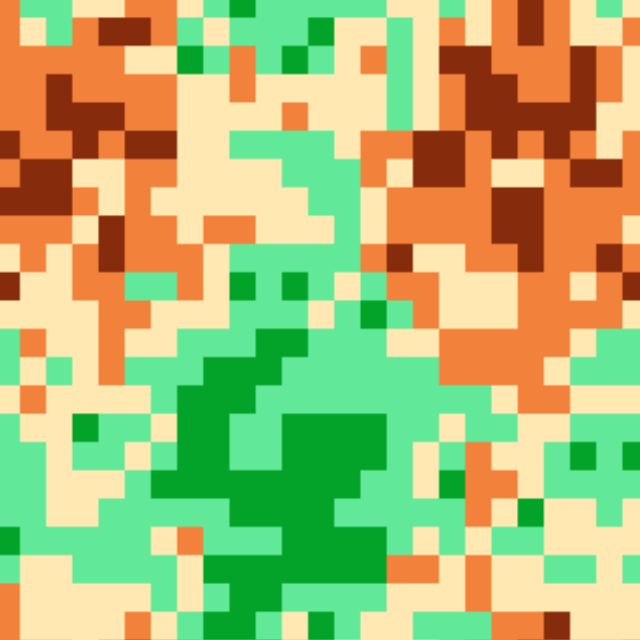
Reproduce this texture procedurally as a Shadertoy shader.

```glsl
const float TAU = 6.2831853;
const vec2 GRID = vec2(24.43, 22.62);   // cells across the canvas
const vec2 SHIFT = vec2(0.24, 0.0);     // part of a cell cut at the left
const float EDGE_WIDTH = 0.0035;        // soft border, in canvas units

const vec3 DARK_GREEN = vec3(0.01, 0.64, 0.16);
const vec3 MINT = vec3(0.38, 0.91, 0.60);
const vec3 CREAM = vec3(1.00, 0.91, 0.70);
const vec3 ORANGE = vec3(0.95, 0.51, 0.23);
const vec3 BROWN = vec3(0.53, 0.17, 0.05);

float hash(vec2 cell) {
    vec3 q = fract(cell.xyx * vec3(0.1031, 0.1030, 0.0973));
    q += dot(q, q.yzx + 33.33);
    return fract((q.x + q.y) * q.z);
}

float wave(vec2 uv, vec2 cycles, float phase) {
    return cos(TAU * (dot(uv, cycles) + phase));
}

// Broad regions: warm top, green lower left, paler lower right
float regions(vec2 uv) {
    return 0.85 * wave(uv, vec2(0.0, 1.0), 0.25)
         + 0.50 * wave(uv, vec2(1.7, 0.0), -0.306)
         + 0.50 * wave(uv, vec2(1.0, 0.0), 0.08)
         + 0.25 * wave(uv, vec2(3.0, -2.0), 0.34);
}

// Patches a few cells wide, from warped waves in several directions
float patches(vec2 uv, float frequency, float turn) {
    uv += 0.02 * sin(TAU * 3.0 * uv.yx);
    float sum = 0.0;
    for (int i = 0; i < 4; i++) {
        float angle = turn + 0.8 * float(i);
        vec2 cycles = round(frequency * vec2(cos(angle), sin(angle)));
        sum += wave(uv, cycles, 0.37 * float(i));
    }
    return sum;
}

// Height bands, from dark green lows to brown peaks
vec3 bandColor(float height) {
    if (height < -1.25) return DARK_GREEN;
    if (height < -0.22) return MINT;
    if (height < 0.58) return CREAM;
    if (height < 1.48) return ORANGE;
    return BROWN;
}

vec3 cellColor(vec2 cell) {
    vec2 uv = (cell + 0.5 - SHIFT) / GRID;
    float height = regions(uv)
                 + 0.30 * patches(uv, 6.0, 0.3)
                 + 0.22 * patches(uv, 9.0, 0.1)
                 + 0.90 * (hash(cell + 17.0) - 0.5);
    return bandColor(height);
}

void mainImage(out vec4 fragColor, in vec2 fragCoord) {
    vec2 p = fragCoord / iResolution.xy * GRID + SHIFT - 0.5;
    vec2 cell = floor(p);

    // Blend across cell borders, never narrower than a pixel
    vec2 edge = max(vec2(EDGE_WIDTH), 1.0 / iResolution.xy) * GRID;
    vec2 blend = clamp((fract(p) - 0.5) / edge + 0.5, 0.0, 1.0);

    vec3 lower = mix(cellColor(cell), cellColor(cell + vec2(1.0, 0.0)), blend.x);
    vec3 upper = mix(cellColor(cell + vec2(0.0, 1.0)), cellColor(cell + 1.0), blend.x);
    fragColor = vec4(mix(lower, upper, blend.y), 1.0);
}
```
